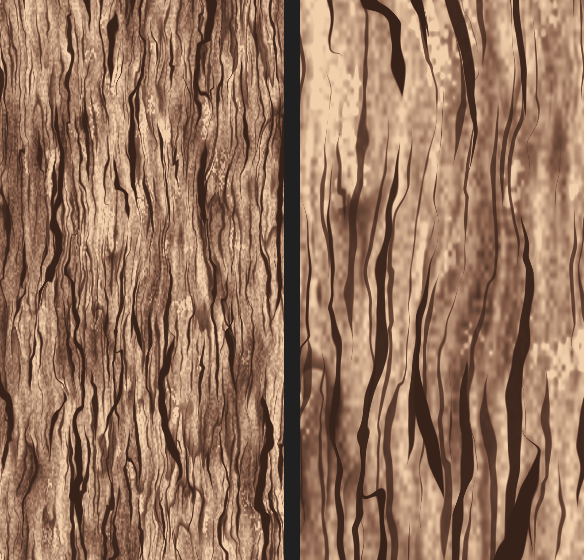
Left, the full canvas; right, a detail of the centre.
This texture is drawn by a WebGL 1 fragment shader. Its source:

```glsl
precision highp float;
// Weathered bark: upright fibres, flaking ledges and dark tapering cracks.
uniform vec2 u_resolution;

float hash(vec2 p) {
  vec3 q = fract(p.xyx * 0.1031);
  q += dot(q, q.yzx + 33.33);
  return fract((q.x + q.y) * q.z);
}

float noise(vec2 p) {
  vec2 i = floor(p), f = fract(p);
  f = f * f * (3.0 - 2.0 * f);
  return mix(mix(hash(i), hash(i + vec2(1, 0)), f.x),
             mix(hash(i + vec2(0, 1)), hash(i + vec2(1, 1)), f.x), f.y);
}

float fbm(vec2 p) {
  float sum = 0.0, amp = 0.53;
  for (int i = 0; i < 4; i++) {
    sum += amp * noise(p);
    p = p * 2.03 + 17.7;
    amp *= 0.5;
  }
  return sum;
}

// One wandering crack per column; it opens and closes along its length.
float cracks(vec2 p, float columns, float rate, float closed, float width, float soft) {
  float x = p.x * columns, cover = 0.0;
  for (int i = -1; i <= 1; i++) {
    float column = floor(x) + float(i);
    float y = p.y * rate + 40.0 * hash(vec2(column, columns));
    float wander = noise(vec2(y * 0.8, column + 91.0)) - 0.5;
    float jog = smoothstep(0.4, 0.6, noise(vec2(y * 1.7, column + 53.0))) - 0.5;
    float centre = column + 0.5 + 0.8 * wander + 0.22 * jog;
    float open = noise(vec2(y, column + columns * 3.0)) - closed;
    open += 0.14 * (noise(vec2(y * 5.0, column + 7.0)) - 0.5);
    float d = abs(x - centre) - width * open;
    float blur = soft * columns;
    cover = max(cover, 1.0 - smoothstep(-blur, blur, d));
  }
  return cover;
}

void main() {
  vec2 p = gl_FragCoord.xy / u_resolution.x;
  float soft = 0.8 / u_resolution.x;

  // Bend the fibres, then roughen their edges
  vec2 q = p;
  q.x += 0.05 * (noise(p * vec2(4.0, 2.5) + 5.0) - 0.5);
  q.x += 0.022 * (noise(p * vec2(16.0, 9.0)) - 0.5);
  q.x += 0.008 * (noise(p * vec2(55.0, 34.0)) - 0.5);
  q.y += 0.06 * (noise(p * vec2(30.0, 5.0) + 31.0) - 0.5);

  // Fibre grain and reddish stains
  float grain = noise(q * vec2(135.0, 9.0));
  float streak = noise(q * vec2(58.0, 4.0) + 11.0);
  float speckle = noise(p * vec2(210.0, 120.0));
  float stain = smoothstep(0.44, 0.7, fbm(q * vec2(9.0, 4.0) + 23.0) + 0.2 * (grain - 0.5));
  float tone = 0.87 + 0.45 * (grain - 0.5) + 0.4 * (streak - 0.5)
             + 0.36 * (speckle - 0.5) - 0.42 * stain;

  // Flakes: contour steps lit on one side and shaded on the other
  float level = fract(6.0 * fbm(q * vec2(9.0, 1.5) + 3.0));
  float ledge = smoothstep(0.0, 0.35, level) * (1.0 - smoothstep(0.9, 1.0, level));
  float flaking = smoothstep(0.3, 0.65, noise(p * vec2(11.0, 5.0) + 47.0));
  tone *= mix(1.0, ledge, 0.7 * flaking);

  // Pale torn chips
  float chip = smoothstep(0.83, 0.93, noise(q * vec2(24.0, 10.0) + 71.0) + 0.2 * (speckle - 0.5));
  tone += 0.3 * chip;

  // Broad gaps, splits and hairlines, with a soft shadow round the gaps
  float gap = cracks(q, 9.0, 4.0, 0.56, 0.34, soft);
  float split = cracks(q + 3.0, 23.0, 6.0, 0.5, 0.38, soft);
  float hairline = cracks(q + 7.0, 52.0, 8.0, 0.5, 0.5, soft);
  float shadow = cracks(q, 9.0, 4.0, 0.56, 0.34, 0.012);
  tone *= 1.0 - 0.35 * shadow;
  tone *= (1.0 - gap) * (1.0 - 0.95 * split) * (1.0 - 0.75 * hairline);
  tone = clamp(tone, 0.0, 1.12);

  vec3 hollow = vec3(0.215, 0.135, 0.10);
  vec3 russet = vec3(0.53, 0.37, 0.29);
  vec3 tan_wood = vec3(0.87, 0.73, 0.60);
  vec3 color = mix(hollow, russet, min(tone / 0.47, 1.0));
  color = mix(color, tan_wood, max((tone - 0.47) / 0.53, 0.0));
  gl_FragColor = vec4(color, 1.0);
}
```
